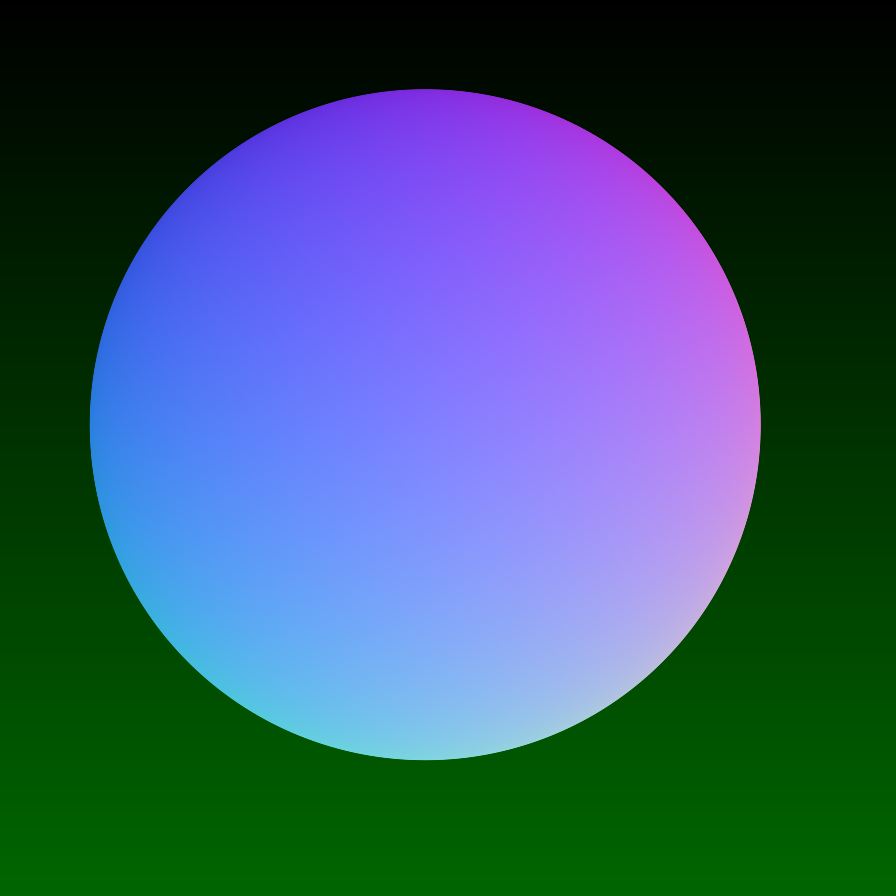
This texture map is drawn by a Shadertoy shader. Its source:

```glsl
// A half-vector map of a sphere, drawn as a disc over a green ramp.
// Each point of the dome is averaged with the view axis, normalised,
// and packed into colour with green growing downward.

vec3 backgroundRamp(float height) {
    return vec3(0.0, 0.4 * (1.0 - height), 0.0);
}

// p is the place on the disc, where the rim has length 1
vec3 halfVectorColor(vec2 p) {
    float dome = sqrt(max(0.0, 1.0 - dot(p, p)));
    vec3 halfway = normalize(vec3(p, dome + 1.0));
    return 0.5 + 0.5 * halfway * vec3(1.0, -1.0, 1.0);
}

void mainImage(out vec4 fragColor, in vec2 fragCoord) {
    vec2 uv = fragCoord / iResolution.xy;
    float pixel = 1.0 / min(iResolution.x, iResolution.y);

    // Disc, a little left of and above the middle
    vec2 offset = uv - vec2(0.4746, 0.526);
    offset.x *= iResolution.x / iResolution.y;
    float radius = 0.3745;
    float edge = length(offset) - radius;
    float coverage = 1.0 - smoothstep(-0.5 * pixel, 0.5 * pixel, edge);

    vec3 color = mix(backgroundRamp(uv.y), halfVectorColor(offset / radius), coverage);
    fragColor = vec4(color, 1.0);
}
```
